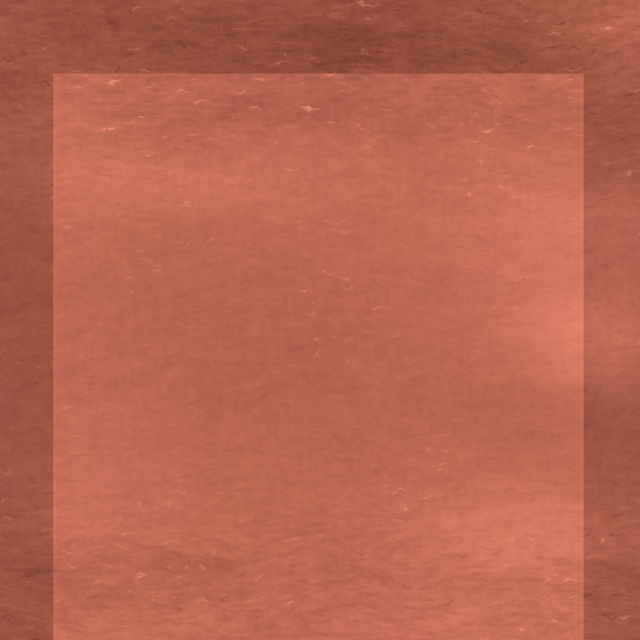
A WebGL 2 fragment shader for this texture:

```glsl
#version 300 es
precision highp float;
// Weathered terracotta wall: a bright square-cornered panel set in a darker border.
// One tone value gathers soft glows, stretched noise, fine grain and broken flecks,
// and is then mapped onto a ramp from dark brick to warm coral.
uniform vec2 u_resolution;
out vec4 fragColor;

float hash(vec2 p) {
  vec3 q = fract(vec3(p.xyx) * 0.1031);
  q += dot(q, q.yzx + 33.33);
  return fract((q.x + q.y) * q.z);
}

float noise(vec2 p) {
  vec2 i = floor(p), f = fract(p);
  f = f * f * (3.0 - 2.0 * f);
  return mix(mix(hash(i), hash(i + vec2(1, 0)), f.x),
             mix(hash(i + vec2(0, 1)), hash(i + vec2(1, 1)), f.x), f.y);
}

// Fractal noise, centred on zero
float fbm(vec2 p) {
  float sum = 0.0, amp = 0.5;
  for (int i = 0; i < 5; i++) {
    sum += amp * (noise(p) - 0.5);
    p = p * 2.03 + vec2(17.3, 9.1);
    amp *= 0.55;
  }
  return sum;
}

float glow(vec2 p, vec2 centre, vec2 radius) {
  vec2 d = (p - centre) / radius;
  return exp(-dot(d, d));
}

// Short ragged flecks of varied length and strength, one per occupied cell
float flecks(vec2 p, vec2 cells, float density) {
  p += 0.009 * (vec2(noise(p * 120.0), noise(p * 120.0 + 31.0)) - 0.5);
  vec2 g = p * cells, base = floor(g);
  float sum = 0.0;
  for (int y = -1; y <= 1; y++)
    for (int x = -1; x <= 1; x++) {
      vec2 id = base + vec2(x, y);
      vec2 jitter = vec2(hash(id + 3.7), hash(id + 41.2));
      vec2 d = (g - id - jitter) / cells;
      d.y += d.x * (hash(id + 77.0) - 0.5) * 0.6;
      float size = hash(id + 12.9);
      float live = step(hash(id + 91.5), density) * mix(0.3, 1.0, hash(id + 63.1));
      sum += live * glow(d, vec2(0), vec2(mix(0.003, 0.015, size * size), 0.0018));
    }
  return min(sum, 1.0) * smoothstep(0.1, 0.5, noise(p * vec2(150.0, 230.0)));
}

void main() {
  vec2 uv = gl_FragCoord.xy / u_resolution;

  // Panel: open at the bottom, with a slightly soft edge
  float edge = max(max(0.083 - uv.x, uv.x - 0.912), uv.y - 0.885);
  float soft = max(0.0017, 1.0 / u_resolution.y);
  float panel = 1.0 - smoothstep(-soft, soft, edge);

  // Broad light and shade
  float light = 0.42 * glow(uv, vec2(0.91, 0.49), vec2(0.14, 0.10))
              + 0.33 * glow(uv, vec2(0.90, 0.67), vec2(0.22, 0.08))
              + 0.32 * glow(uv, vec2(0.84, 0.17), vec2(0.22, 0.07))
              + 0.20 * glow(uv, vec2(0.28, 0.72), vec2(0.24, 0.06))
              + 0.14 * glow(uv, vec2(0.08, 0.77), vec2(0.10, 0.12))
              + 0.17 * glow(uv, vec2(0.10, 0.22), vec2(0.12, 0.10))
              + 0.14 * glow(uv, vec2(0.75, 0.03), vec2(0.25, 0.06))
              + 0.42 * glow(uv, vec2(1.00, 0.96), vec2(0.13, 0.10))
              + 0.18 * glow(uv, vec2(0.98, 0.52), vec2(0.06, 0.16))
              - 0.12 * glow(uv, vec2(0.42, 0.45), vec2(0.24, 0.18))
              - 0.14 * glow(uv, vec2(0.80, 0.36), vec2(0.14, 0.05))
              - 0.14 * glow(uv, vec2(0.45, 0.83), vec2(0.30, 0.04))
              - 0.20 * glow(uv, vec2(0.55, 0.92), vec2(0.34, 0.05))
              - 0.14 * glow(uv, vec2(0.30, 0.10), vec2(0.20, 0.05));
  float tone = mix(0.13, 0.61, panel) + light;

  // Horizontal smears, roughest near the top and the bottom
  float rough = 0.45 + 0.55 * max(smoothstep(0.62, 0.95, uv.y), smoothstep(0.30, 0.08, uv.y));
  float warp = fbm(uv * 6.0);
  tone += 0.18 * fbm(vec2(4.0, 9.0) * uv + 4.0);
  tone += 0.34 * rough * fbm(vec2(11.0, 40.0) * uv + vec2(2.0 * warp, 4.0 * warp));
  tone += 0.44 * rough * fbm(vec2(40.0, 150.0) * uv + vec2(2.0, 7.0 * warp));

  // Mottled plaster grain with a faint upright weave
  tone += 0.14 * fbm(uv * 90.0 + 8.0);
  tone += 0.10 * (noise(vec2(200.0, 270.0) * uv) - 0.5);
  tone += 0.05 * (noise(vec2(230.0, 22.0) * uv) - 0.5);

  // Pale flecks gather in patches and near the middle; dark scratches favour the border
  float patches = smoothstep(-0.02, 0.12, fbm(uv * 9.0 + 21.0));
  float middle = glow(uv, vec2(0.52, 0.50), vec2(0.12, 0.09))
               + glow(uv, vec2(0.46, 0.68), vec2(0.14, 0.04))
               + glow(uv, vec2(0.60, 0.82), vec2(0.26, 0.05));
  float gather = rough * (0.25 + 0.75 * patches) + 0.45 * middle;
  float pale = flecks(uv, vec2(32.0, 50.0), 0.45) * min(gather, 1.0);
  float dark = flecks(uv + 0.37, vec2(30.0, 54.0), 0.42) * rough;
  tone += 0.75 * pale - 0.45 * dark * mix(1.0, 0.6, panel);

  // Ramp from brick to coral, with a drift between rosy and ochre
  vec3 colour = mix(vec3(0.57, 0.30, 0.24), vec3(0.85, 0.48, 0.39), clamp(tone, -0.25, 1.25));
  colour += vec3(0.0, -0.012, 0.018) * fbm(uv * 5.0 + 50.0);
  colour += vec3(0.0, 0.03, 0.035) * pale;

  // Faint bright rim just inside the panel outline
  colour += 0.012 * panel * exp(-abs(edge + 0.002) * 400.0);
  fragColor = vec4(clamp(colour, 0.0, 1.0), 1.0);
}
```
